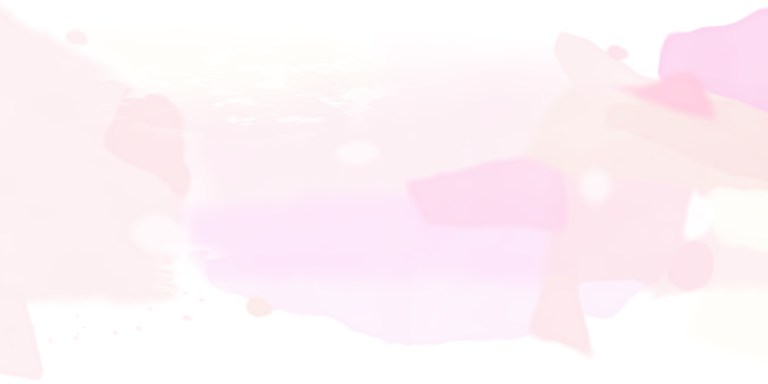
Give the GLSL for this background, as a Shadertoy shader.

```glsl
// Pale watercolour band of blush, lilac and cream on white paper.
// Translucent four-sided washes with noise-warped borders are layered in order,
// then dry-brush streaks, spatter and uneven pigment finish the surface.

const float WARP = 0.07;        // wobble of the wash borders
const float ROUNDING = 0.012;   // corner rounding of the washes
const float CRISP = 0.005;      // half width of a sharp border
const float RIM = 0.12;         // extra pigment gathered at the border
const float GRAIN = 0.3;        // unevenness of the pigment

const vec3 WHITE     = vec3(1.0);
const vec3 CREAM     = vec3(0.997, 0.990, 0.972);
const vec3 MIST      = vec3(0.998, 0.976, 0.985);
const vec3 BLUSH     = vec3(0.993, 0.938, 0.947);
const vec3 PETAL     = vec3(0.992, 0.934, 0.957);
const vec3 ROSE      = vec3(0.990, 0.908, 0.924);
const vec3 PINK      = vec3(0.993, 0.893, 0.928);
const vec3 DEEP_PINK = vec3(0.993, 0.862, 0.940);
const vec3 ORCHID    = vec3(0.990, 0.838, 0.940);
const vec3 HOT_PINK  = vec3(1.000, 0.805, 0.880);
const vec3 LILAC     = vec3(0.993, 0.900, 0.980);
const vec3 PALE_LILAC = vec3(0.993, 0.945, 0.985);
const vec3 SAND      = vec3(0.986, 0.926, 0.918);
const vec3 DEEP_SAND = vec3(0.983, 0.906, 0.906);

float hash(vec2 p) {
    return fract(sin(dot(p, vec2(127.1, 311.7))) * 43758.5453);
}

float noise(vec2 p) {
    vec2 i = floor(p), f = fract(p);
    f = f * f * (3.0 - 2.0 * f);
    return mix(mix(hash(i), hash(i + vec2(1, 0)), f.x),
               mix(hash(i + vec2(0, 1)), hash(i + vec2(1, 1)), f.x), f.y);
}

float fbm(vec2 p) {
    float sum = 0.0, amp = 0.5;
    for (int i = 0; i < 4; i++) {
        sum += amp * noise(p);
        p = p * 2.1 + 7.3;
        amp *= 0.5;
    }
    return sum;
}

vec3 paint;   // colour built up so far
vec2 pos;     // warped position, in canvas heights

// Lay one tint inside signed distance d
void lay(float d, float soft, vec3 tint) {
    float s = max(soft, 1.0 / iResolution.y);
    float rim = 1.0 - RIM + RIM * smoothstep(-0.03, 0.0, d);
    paint = mix(paint, tint, smoothstep(s, -s, d) * rim);
}

// Exponential of the distance outside the edge a-b, for a smooth maximum
float edge(vec2 a, vec2 b) {
    vec2 t = normalize(b - a), r = pos - a;
    return exp(min((t.y * r.x - t.x * r.y) / ROUNDING, 60.0));
}

// Convex four-sided wash, corners counterclockwise
void wash(vec2 a, vec2 b, vec2 c, vec2 d, float soft, vec3 tint) {
    float sum = edge(a, b) + edge(b, c) + edge(c, d) + edge(d, a);
    lay(ROUNDING * log(max(sum, 1e-30)), soft, tint);
}

void spot(vec2 centre, vec2 radii, float soft, vec3 tint) {
    lay((length((pos - centre) / radii) - 1.0) * min(radii.x, radii.y), soft, tint);
}

// 1 inside a soft ellipse, fading outwards
float zone(vec2 p, vec2 centre, vec2 radii) {
    return smoothstep(1.0, 0.4, length((p - centre) / radii));
}

void mainImage(out vec4 fragColor, in vec2 fragCoord) {
    vec2 p = fragCoord / iResolution.y;
    pos = p + WARP * (vec2(fbm(p * 6.0), fbm(p * 6.0 + 17.0)) - 0.47);
    paint = WHITE;

    // Soft upper veil and centre
    wash(vec2(0.22, 0.91), vec2(0.44, 0.66), vec2(1.35, 0.66), vec2(0.86, 0.88), 0.05, CREAM);
    wash(vec2(1.0, 0.88), vec2(1.0, 0.7), vec2(1.47, 0.7), vec2(1.45, 0.86), 0.05, MIST);
    wash(vec2(0.42, 0.72), vec2(0.55, 0.35), vec2(1.46, 0.35), vec2(1.48, 0.8), 0.1, PETAL);

    // Left side
    wash(vec2(-0.1, 1.04), vec2(-0.1, 0.23), vec2(0.46, 0.22), vec2(0.48, 0.7), 0.02, BLUSH);
    wash(vec2(0.33, 0.79), vec2(0.275, 0.62), vec2(0.48, 0.48), vec2(0.47, 0.72), 0.008, ROSE);
    wash(vec2(-0.1, 0.26), vec2(-0.1, 0.04), vec2(0.105, 0.015), vec2(0.06, 0.26), CRISP, BLUSH);

    // Lilac belly
    wash(vec2(0.53, 0.34), vec2(0.55, 0.25), vec2(1.08, 0.09), vec2(1.08, 0.34), CRISP, PALE_LILAC);
    wash(vec2(1.0, 0.34), vec2(1.0, 0.095), vec2(1.5, 0.14), vec2(1.5, 0.34), CRISP, PALE_LILAC);
    wash(vec2(0.47, 0.46), vec2(0.55, 0.28), vec2(1.43, 0.26), vec2(1.45, 0.5), 0.04, LILAC);
    spot(vec2(0.42, 0.39), vec2(0.06, 0.045), 0.015, MIST);
    spot(vec2(0.92, 0.6), vec2(0.05, 0.035), 0.012, MIST);

    // Right side
    wash(vec2(1.42, 0.62), vec2(1.42, 0.26), vec2(1.86, 0.25), vec2(1.86, 0.62), 0.025, PINK);
    wash(vec2(1.8, 0.4), vec2(1.7, 0.22), vec2(2.1, 0.26), vec2(2.1, 0.38), 0.012, BLUSH);
    spot(vec2(1.8, 0.3), vec2(0.06, 0.065), CRISP, PINK);
    wash(vec2(1.06, 0.53), vec2(1.09, 0.41), vec2(1.46, 0.4), vec2(1.47, 0.6), 0.012, DEEP_PINK);
    wash(vec2(1.49, 0.79), vec2(1.35, 0.58), vec2(2.1, 0.46), vec2(2.1, 0.79), 0.02, SAND);
    wash(vec2(1.48, 0.93), vec2(1.45, 0.85), vec2(1.52, 0.74), vec2(1.75, 0.78), CRISP, BLUSH);
    wash(vec2(1.58, 0.73), vec2(1.56, 0.66), vec2(2.1, 0.48), vec2(2.1, 0.75), 0.008, DEEP_SAND);
    wash(vec2(1.74, 0.915), vec2(1.71, 0.79), vec2(2.1, 0.7), vec2(2.1, 0.98), CRISP, ORCHID);
    wash(vec2(1.6, 0.775), vec2(1.66, 0.735), vec2(1.87, 0.69), vec2(1.82, 0.81), 0.018, HOT_PINK);

    // Lower right tails and bare paper
    wash(vec2(1.42, 0.3), vec2(1.36, 0.13), vec2(1.54, 0.055), vec2(1.49, 0.3), 0.01, ROSE);
    wash(vec2(1.5, 0.28), vec2(1.51, 0.17), vec2(1.59, 0.165), vec2(1.7, 0.27), CRISP, PALE_LILAC);
    wash(vec2(1.85, 0.25), vec2(1.8, 0.12), vec2(2.1, 0.03), vec2(2.1, 0.27), 0.03, CREAM);
    wash(vec2(1.85, 0.5), vec2(1.86, 0.37), vec2(2.1, 0.36), vec2(2.1, 0.47), 0.012, CREAM);
    wash(vec2(1.82, 0.51), vec2(1.765, 0.37), vec2(1.84, 0.37), vec2(1.88, 0.45), 0.01, WHITE);
    spot(vec2(1.54, 0.53), vec2(0.035, 0.045), 0.02, MIST);

    // Dry-brush streaks and uneven pigment
    float streak = smoothstep(0.5, 0.62, fbm(p * vec2(14, 45)));
    float dry = max(zone(p, vec2(0.65, 0.78), vec2(0.5, 0.18)), zone(p, vec2(0.5, 0.27), vec2(0.12, 0.13)));
    paint = mix(paint, WHITE, 0.8 * streak * dry);
    paint = WHITE - (WHITE - paint) * (1.0 + GRAIN * (fbm(p * 7.0 + 31.0) - 0.47));

    // Drops and fine spatter
    spot(vec2(0.19, 0.906), vec2(0.024, 0.019), CRISP, BLUSH);
    spot(vec2(1.614, 0.87), vec2(0.023, 0.018), CRISP, PINK);
    spot(vec2(0.69, 0.2), vec2(0.034, 0.025), CRISP, SAND);
    for (float i = 0.0; i < 14.0; i++) {
        vec2 drop = vec2(0.1 + 0.45 * hash(vec2(i, 1)), 0.12 + 0.13 * hash(vec2(i, 2)));
        spot(drop, vec2(0.003 + 0.004 * hash(vec2(i, 3))), CRISP, BLUSH);
    }
    fragColor = vec4(paint, 1.0);
}
```
